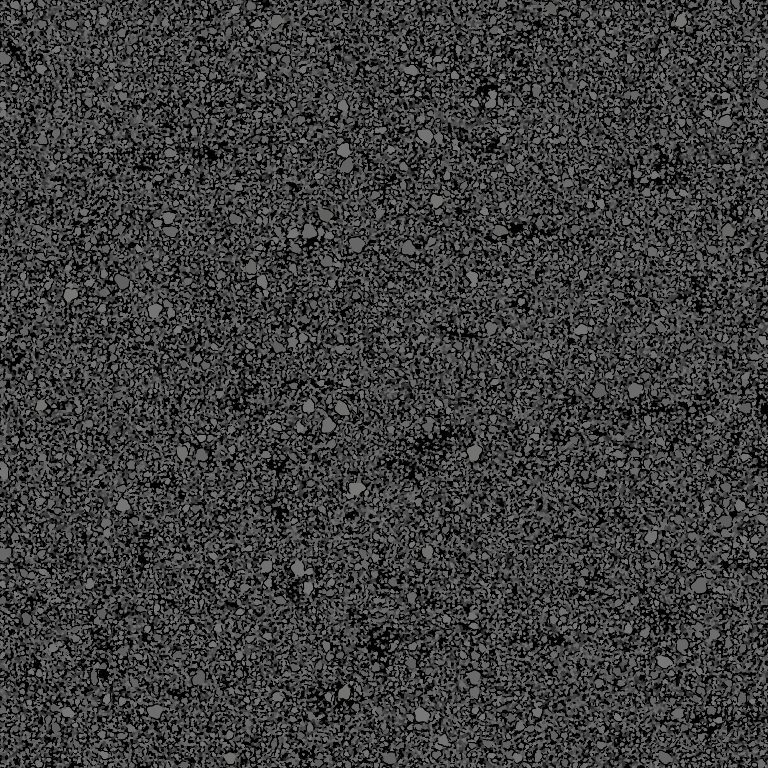
Reproduce this texture procedurally as a Shadertoy shader.

```glsl
// Dark asphalt: fine grey and black grit with scattered rounded pebbles.

const float GRIT_CELLS   = 300.0;  // grit grains across the canvas
const float GRIT_BLEND   = 0.25;   // softness between grains, in grain sizes
const float BLACK_SHARE  = 0.26;   // part of the grit that is black
const float HOLLOW_BLACK = 0.35;   // extra black inside hollows
const float GRIT_DARK    = 0.13;
const float GRIT_LIGHT   = 0.45;
const float GRIT_CURVE   = 0.65;
const float PEBBLE_DARK  = 0.37;
const float PEBBLE_LIGHT = 0.475;
const float CREVICE      = 0.0018; // width of the gap around a pebble
const vec3  TINT         = vec3(1.0, 0.997, 0.994);

vec3 hash3(vec2 p, float seed) {
    vec3 q = fract(p.xyx * vec3(0.1031, 0.1030, 0.0973) + seed * 0.137);
    q += dot(q, q.yxz + 33.33);
    return fract((q.xxy + q.yzz) * q.zyx);
}

float valueNoise(vec2 p, float seed) {
    vec2 i = floor(p), f = fract(p);
    f = f * f * (3.0 - 2.0 * f);
    float low  = mix(hash3(i, seed).x, hash3(i + vec2(1, 0), seed).x, f.x);
    float high = mix(hash3(i + vec2(0, 1), seed).x, hash3(i + vec2(1, 1), seed).x, f.x);
    return mix(low, high, f.y);
}

// Random value to grey, with the lowest values cut to pure black
float gritTone(float r, float black) {
    float t = max((r - black) / (1.0 - black), 0.0);
    return r < black ? 0.0 : mix(GRIT_DARK, GRIT_LIGHT, pow(t, GRIT_CURVE));
}

// Flat Voronoi grains, blended only along their borders
float grit(vec2 uv, float black) {
    vec2 p = uv * GRIT_CELLS, base = floor(p);
    float near = 9.0, next = 9.0, nearId = 0.0, nextId = 0.0;
    for (int y = -1; y <= 1; y++)
    for (int x = -1; x <= 1; x++) {
        vec2 cell = base + vec2(x, y);
        vec3 h = hash3(cell, 1.0);
        float d = length(p - cell - h.xy);
        if (d < near) {
            next = near; nextId = nearId;
            near = d; nearId = h.z;
        } else if (d < next) {
            next = d; nextId = h.z;
        }
    }
    float border = 0.5 - 0.5 * smoothstep(0.0, GRIT_BLEND, next - near);
    return mix(gritTone(nearId, black), gritTone(nextId, black), border);
}

// Lays one size of lumpy pebbles with broken black crevices over the ground
float addPebbles(float ground, vec2 uv, float cells, float density, float seed) {
    vec2 p = uv * cells, base = floor(p);
    float nearest = 9.0, tone = 0.0, gap = 0.0;
    for (int y = -1; y <= 1; y++)
    for (int x = -1; x <= 1; x++) {
        vec2 cell = base + vec2(x, y);
        vec3 place = hash3(cell, seed);
        if (place.z > density) continue;
        vec3 form = hash3(cell, seed + 2.3);
        vec2 d = p - cell - 0.25 - 0.5 * place.xy;
        float turn = 6.2832 * form.y;
        d = mat2(cos(turn), -sin(turn), sin(turn), cos(turn)) * d;
        d *= vec2(0.92, 1.0 + 0.35 * form.z);
        float angle = atan(d.y, d.x);
        float lumps = 1.0 + 0.11 * sin(3.0 * angle + 17.0 * form.x)
                          + 0.07 * sin(5.0 * angle + 29.0 * form.z);
        float dist = length(d) - mix(0.24, 0.48, form.x * form.x) * lumps;
        if (dist < nearest) {
            nearest = dist;
            tone = mix(PEBBLE_DARK, PEBBLE_LIGHT, fract(form.z * 7.0 + form.y));
            gap = smoothstep(-0.15, 0.2, sin(2.0 * angle + 23.0 * form.z) + form.x - 0.5);
        }
    }
    float dist = nearest / cells;
    float soft = 0.5 / iResolution.y;
    float crevice = gap * (1.0 - smoothstep(CREVICE - soft, CREVICE + soft, dist));
    float body = 1.0 - smoothstep(-soft, soft, dist);
    return mix(ground * (1.0 - crevice), tone, body);
}

void mainImage(out vec4 fragColor, in vec2 fragCoord) {
    vec2 uv = fragCoord / iResolution.y;

    // Share of black: slow drift plus a few small hollows
    float drift = valueNoise(uv * 7.0, 4.0) - 0.5;
    float hollow = smoothstep(0.74, 0.95, valueNoise(uv * vec2(22.0, 30.0), 5.0));
    float black = BLACK_SHARE + 0.08 * drift + HOLLOW_BLACK * hollow;

    // Grit, then pebbles from small to large
    float grey = grit(uv, black);
    grey = addPebbles(grey, uv, 150.0, 0.45, 11.0);
    grey = addPebbles(grey, uv, 85.0, 0.22, 23.0);
    grey = addPebbles(grey, uv, 48.0, 0.09, 37.0);

    fragColor = vec4(grey * TINT, 1.0);
}
```
